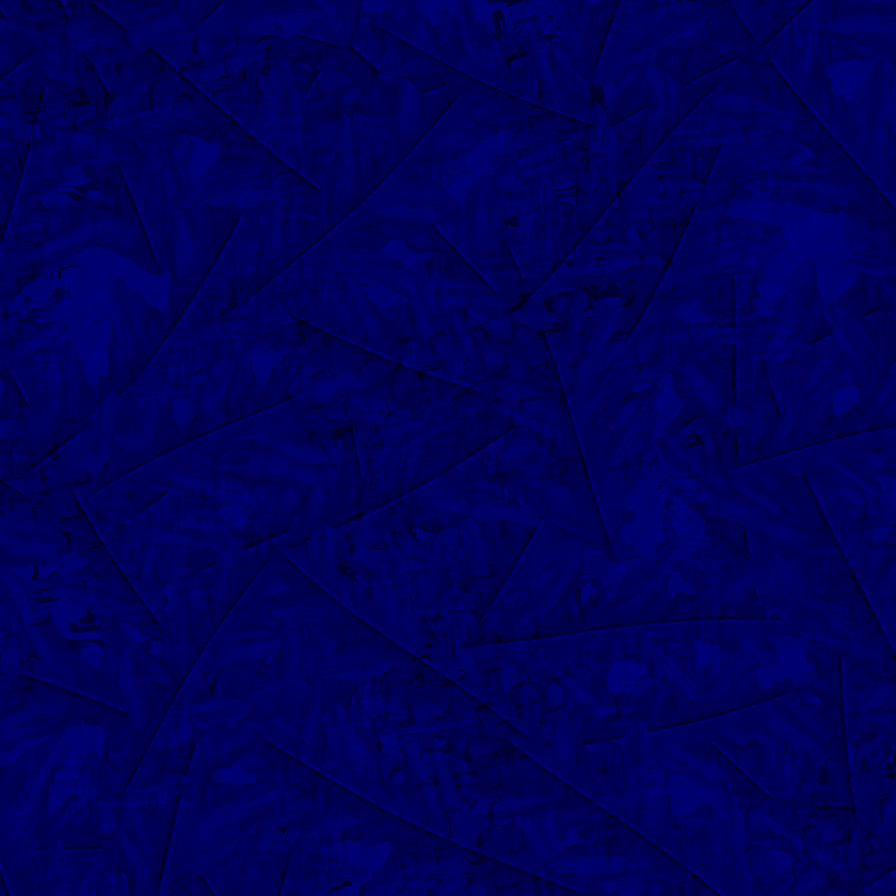
Reproduce this texture procedurally as a Shadertoy shader.

```glsl
// Overlapping lobed leaves, embossed in deep blue with fine ribs and dark creases.

vec2 hash2(vec2 p) {
    vec3 q = fract(p.xyx * vec3(0.1031, 0.1030, 0.0973));
    q += dot(q, q.yzx + 33.33);
    return fract((q.xx + q.yz) * q.zy);
}

// Layered, warped sines: crumpled folds, roughly -1 to 1
float folds(vec2 p) {
    float sum = 0.0, amp = 0.5;
    for (int i = 0; i < 4; i++) {
        p = mat2(0.8, 0.6, -0.6, 0.8) * p * 1.6;
        p += 0.9 * sin(p.yx * 1.1 + float(i) * 2.3);
        sum += amp * sin(p.x + 0.4 * p.y);
        amp *= 0.68;
    }
    return sum;
}

// Paired light and dark line where a fold crosses zero
float crease(float fold) {
    return fold * 9.0 * exp(-fold * fold * 50.0);
}

// Leaf along x from -1 to 1; returns tone and signed distance to its edge
vec2 leaf(vec2 p, vec2 seed) {
    p.y += 0.04 * sin(p.x * 2.2 + seed.x * 6.3);
    float across = abs(p.y);
    float side = smoothstep(-0.01, 0.01, p.y);
    float crumple = folds(p * 9.0 + seed * 40.0);

    // Side veins sweep forward and push the outline into pointed lobes
    float sweep = p.x - 0.9 * across;
    float phase = 11.0 * sweep + side * 1.5 + seed.y * 6.3 + 0.5 * crumple;
    float ridge = sin(phase);
    float taper = sqrt(max(0.0, 1.0 - p.x * p.x));
    float width = 0.48 * taper * (0.68 + 0.38 * ridge + 0.1 * crumple);

    // Narrow pleats run along the side veins
    float pleat = folds(vec2(sweep * 19.0, across * 5.0 + side * 9.0) + seed * 60.0);
    float outer = smoothstep(0.03, 0.18, across);
    float tone = 0.342 + 0.02 * crumple + 0.05 * pleat * outer;
    tone += 0.03 * ridge * outer + 0.06 * crease(pleat) * outer;
    tone += mix(0.01, -0.055, side) * exp(-across * 9.0);
    float vein = abs(sin(phase * 0.5 + 0.4));
    tone -= 0.07 * (1.0 - smoothstep(0.0, 0.08, vein)) * smoothstep(0.4, 0.05, across);

    // Midrib: broken light hairline with a thin dark flank
    float rib = smoothstep(1.0, 0.85, abs(p.x));
    float broken = 0.7 + 0.4 * sin(p.x * 90.0 + 2.0 * crumple);
    tone += rib * broken * 0.17 * exp(-pow(p.y / 0.008, 2.0));
    tone -= rib * broken * 0.15 * exp(-pow((p.y - 0.017) / 0.009, 2.0));
    return vec2(tone, max(across - width, abs(p.x) - 1.0));
}

// Small square patches of straight upright or level streaks
float streaks(vec2 uv, float count) {
    vec2 p = uv * count;
    vec2 h = hash2(floor(p) + 7.0);
    float along = h.y < 0.5 ? p.x : p.y;
    return step(0.65, h.x) * sin(6.2832 * (along * 2.0 + h.y));
}

void mainImage(out vec4 fragColor, in vec2 fragCoord) {
    vec2 uv = fragCoord / iResolution.y;
    float soft = 0.8 / iResolution.y;
    float broad = folds(uv * 6.0 + 3.0);
    float fine = folds(uv * 55.0);
    float grain = folds(uv * 130.0 + 5.0);

    // Flat bright ground broken by dark pits
    float tone = 0.44 + 0.02 * fine;
    tone -= 0.26 * smoothstep(0.35, 0.5, fine) * smoothstep(-0.4, 0.3, broad);

    // Layers of scattered leaves, each casting a thin uneven shadow
    for (int layer = 0; layer < 3; layer++) {
        vec2 grid = uv * 4.0 + float(layer) * vec2(17.37, 9.61);
        for (int k = 0; k < 9; k++) {
            vec2 cell = floor(grid) + vec2(k % 3, k / 3) - 1.0;
            vec2 seed = hash2(cell);
            vec2 turn = hash2(cell + 53.7);
            float angle = (turn.x < 0.6 ? 0.7 : 2.2) + 1.3 * (turn.y - 0.5);
            float size = 0.65 + 0.3 * seed.y;
            vec2 p = (grid - cell - 0.2 - 0.6 * seed) / size;
            if (dot(p, p) > 1.5) continue;
            vec2 axis = vec2(cos(angle), sin(angle));
            p = vec2(dot(p, axis), dot(p, vec2(-axis.y, axis.x)));

            vec2 blade = leaf(p, seed);
            float d = blade.y * size / 4.0;
            float shadow = exp(-max(d, 0.0) / 0.0035) * smoothstep(-0.4, 0.5, fine + 0.4 * broad);
            tone *= 1.0 - 0.36 * shadow;
            tone = mix(tone, blade.x, smoothstep(soft, -soft, d));
        }
    }

    // Shared wrinkles, streaks and thin scattered cracks over everything
    float rough = smoothstep(-0.5, 0.5, folds(uv * 14.0 + 20.0));
    tone += 0.014 * fine + mix(0.014, 0.036, rough) * grain;
    tone += 0.045 * crease(fine) * rough;
    tone += 0.03 * rough * (streaks(uv, 32.0) + streaks(uv + 0.37, 62.0));
    float crack = smoothstep(0.5, 0.75, folds(uv * 95.0 + 11.0));
    tone -= 0.13 * crack * smoothstep(0.1, 0.6, broad);
    fragColor = vec4(0.0, 0.0, clamp(tone + 0.006, 0.08, 0.47), 1.0);
}
```
